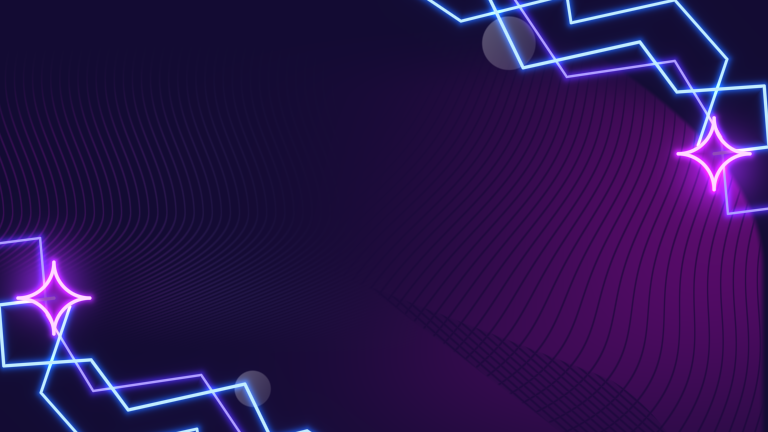
A WebGL 2 fragment shader for this background:

```glsl
#version 300 es
precision highp float;
// Neon zigzags and four-pointed stars in two corners over violet wave lines.

uniform vec2 u_resolution;
out vec4 fragColor;

// Lengths are hundredths of the canvas height; y is measured down from the top.
const vec3 NAVY = vec3(0.075, 0.045, 0.200);
const vec3 VIOLET = vec3(0.340, 0.045, 0.410);
const vec3 GROOVE = vec3(0.090, 0.030, 0.220);
const vec3 WAVE_MAGENTA = vec3(0.300, 0.060, 0.400);
const vec3 WAVE_BLUE = vec3(0.190, 0.140, 0.370);
const vec3 GLASS = vec3(0.740, 0.710, 0.780);
const vec3 CYAN_CORE = vec3(0.760, 0.930, 1.000);
const vec3 CYAN_GLOW = vec3(0.050, 0.420, 0.950);
const vec3 LILAC_CORE = vec3(0.690, 0.620, 1.000);
const vec3 LILAC_GLOW = vec3(0.250, 0.140, 0.850);
const vec3 STAR_CORE = vec3(1.000, 0.850, 1.000);
const vec3 STAR_GLOW = vec3(0.750, 0.120, 0.950);
const vec3 HALO = vec3(0.360, 0.070, 0.500);
const vec2 STAR_CENTER = vec2(165.3, 35.6);
const float STAR_RADIUS = 8.3;
const vec2 HALF_TURN = vec2(177.78, 104.6);
const float GROOVE_SPACING = 2.7;
const float WAVE_SPACING = 2.1;

// Corner points of the three zigzags
const vec2 BOLD[7] = vec2[7](vec2(110, -7.2), vec2(121.1, 15.7), vec2(148.1, 9.7),
    vec2(156.7, 21.3), vec2(176.9, 19.9), vec2(178, 34), vec2(165.3, 35.6));
const vec2 THIN[7] = vec2[7](vec2(116.9, -3.5), vec2(131.2, 17.8), vec2(156.2, 14.1),
    vec2(166.9, 31.7), vec2(168.5, 49.5), vec2(179.4, 48.1), vec2(185, 47.3));
const vec2 OUTER[7] = vec2[7](vec2(96, -2.3), vec2(106.7, 4.9), vec2(131.2, -1.2),
    vec2(132.2, 5.3), vec2(156.2, 0), vec2(168.3, 13.7), vec2(161.6, 33.6));

float polyline(vec2 p, vec2 v[7]) {
    float d = 1e5;
    for (int i = 0; i < 6; i++) {
        vec2 a = p - v[i], b = v[i + 1] - v[i];
        d = min(d, length(a - b * clamp(dot(a, b) / dot(b, b), 0.0, 1.0)));
    }
    return d;
}

// Anti-aliased level lines of a field, with even thickness
float contours(float field, float spacing, float halfWidth, float px) {
    float slope = max(fwidth(field) / px, 1e-4);
    float d = abs(fract(field / spacing) - 0.5) * spacing / slope;
    return 1.0 - smoothstep(halfWidth - 0.5 * px, halfWidth + px, d);
}

vec3 neon(vec3 col, float d, float halfWidth, vec3 core, vec3 glow, float px) {
    col += glow * (0.5 * exp(-d * d / 1.3) + 0.13 * exp(-d * 0.7));
    return mix(col, core, 1.0 - smoothstep(halfWidth - 0.5 * px, halfWidth + px, d));
}

vec3 glassDisc(vec3 col, vec2 q, float radius, float px) {
    float inside = 1.0 - smoothstep(-px, px, length(q) - radius);
    float shade = 0.29 - 0.12 * dot(q / radius, vec2(0.7, 0.4));
    return mix(col, GLASS, inside * shade);
}

vec3 background(vec2 p, float px) {
    // Violet sheet with a rounded upper right border
    vec2 e = (p - vec2(165, 53)) / vec2(55, 50);
    vec2 low = (p - vec2(110, 86)) / vec2(36, 22);
    float top = 14.0 + 0.004 * pow(max(p.x - 110.0, 0.0), 2.0);
    float side = 176.5 - 0.0157 * pow(max(62.0 - p.y, 0.0), 2.0);
    float sheet = smoothstep(top - 9.0, top + 9.0, p.y);
    sheet *= 1.0 - smoothstep(side - 1.0, side + 1.0, p.x);
    float light = exp(-dot(e, e)) + 0.22 * exp(-dot(low, low));
    vec3 col = mix(NAVY, VIOLET, min(light, 1.0) * sheet);

    // Dark grooves, crossing into a mesh under the fold
    float lean = mix(0.85, 0.12, smoothstep(80.0, 175.0, p.x));
    float field = p.x + lean * (p.y - 40.0) - 1.6 * sin((p.y - 20.0) * 0.12);
    float fold = 66.0 + 0.385 * (p.x - 84.5) + 0.03 * pow(max(p.x - 139.0, 0.0), 2.0);
    float hem = 67.0 + 0.75 * (p.x - 86.0);
    float above = 1.0 - smoothstep(-0.5, 0.5, p.y - max(hem, fold));
    float mesh = smoothstep(-0.3, 0.3, p.y - fold) * above;
    float groove = contours(field, GROOVE_SPACING, 0.1, px) * above;
    float cross = contours(p.x - 1.15 * p.y, 2.2, 0.1, px) * mesh;
    float fade = smoothstep(65.0, 115.0, p.x + 0.5 * (p.y - 45.0)) * sheet;
    col = mix(col, GROOVE, 0.2 * mesh * fade);
    col = mix(col, GROOVE, max(groove, cross) * fade * 0.65);

    // Faint waves on the left, sweeping flat as they descend
    float drop = max(p.y - 49.0, 0.0);
    float wave = p.x - 4.0 * sin((p.y - 34.0) * 0.1) + 0.054 * drop * drop;
    float veil = smoothstep(10.0, 38.0, p.y) * (1.0 - smoothstep(66.0, 82.0, p.y));
    veil *= 1.0 - smoothstep(25.0, 80.0, p.x - 0.7 * drop);
    veil *= 1.0 - smoothstep(55.0, 65.0, p.y) * (1.0 - smoothstep(18.0, 38.0, p.x));
    vec3 tint = mix(WAVE_MAGENTA, WAVE_BLUE, smoothstep(5.0, 60.0, p.x));
    return mix(col, tint, contours(wave, WAVE_SPACING, 0.1, px) * veil * 0.6);
}

vec3 cornerArt(vec3 col, vec2 p, float px) {
    vec2 s = p - STAR_CENTER, h = s - vec2(1.5, 3.5);
    col += HALO * exp(-dot(h, h) / 75.0);
    col = neon(col, polyline(p, THIN), 0.22, LILAC_CORE, LILAC_GLOW, px);
    col = neon(col, polyline(p, OUTER), 0.28, CYAN_CORE, CYAN_GLOW, px);
    col = neon(col, polyline(p, BOLD), 0.32, CYAN_CORE, CYAN_GLOW, px);

    // Star outline made of four concave arcs
    vec2 q = abs(s);
    float arc = length(q - STAR_RADIUS) - STAR_RADIUS;
    bool boxed = max(q.x, q.y) < STAR_RADIUS;
    float tip = min(length(q - vec2(STAR_RADIUS, 0)), length(q - vec2(0, STAR_RADIUS)));
    float fill = boxed ? smoothstep(-px, px, arc) : 0.0;
    col = mix(col, STAR_GLOW * 0.65, fill * 0.75);
    return neon(col, boxed ? abs(arc) : tip, 0.35, STAR_CORE, STAR_GLOW, px);
}

void main() {
    float px = 100.0 / u_resolution.y;
    vec2 p = vec2(gl_FragCoord.x, u_resolution.y - gl_FragCoord.y) * px;
    vec3 col = background(p, px);
    col = glassDisc(col, p - vec2(117.8, 10.0), 6.2, px);
    col = glassDisc(col, p - vec2(58.5, 90.0), 4.2, px);
    col = cornerArt(col, p, px);
    col = cornerArt(col, HALF_TURN - p, px);
    fragColor = vec4(min(col, 1.0), 1.0);
}
```
